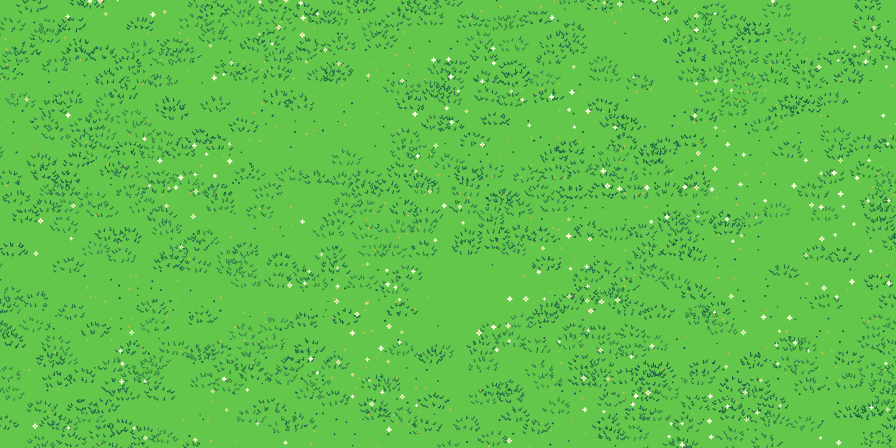
Reproduce this texture procedurally as a Shadertoy shader.

```glsl
// A bright meadow seen from above: flat green ground strewn with dome-shaped
// tufts of tiny dark blades, small cream flowers and fine specks.
// Each kind sits on its own jittered grid, thinned out by smooth noise.

const vec3 GROUND = vec3(0.39, 0.78, 0.30);
const vec3 BLADE_DARK = vec3(0.08, 0.31, 0.27);
const vec3 BLADE_LIGHT = vec3(0.20, 0.51, 0.29);
const vec3 PETAL = vec3(0.96, 0.98, 0.85);
const vec3 POLLEN = vec3(0.82, 0.74, 0.32);

const vec2 TUFT_CELL = vec2(0.066, 0.042);
const float FLOWER_CELL = 0.035;
const float SPECK_CELL = 0.023;

// Integer hash: three random values in 0..1 per cell and seed.
vec3 hash3(vec2 cell, float seed) {
    uvec3 v = uvec3(ivec3(vec3(cell, seed) + 1000.0));
    v = v * 1664525u + 1013904223u;
    v.x += v.y * v.z; v.y += v.z * v.x; v.z += v.x * v.y;
    v ^= v >> 16u;
    v.x += v.y * v.z; v.y += v.z * v.x; v.z += v.x * v.y;
    return vec3(v >> 8u) / 16777216.0;
}

float valueNoise(vec2 p, float seed) {
    vec2 i = floor(p), f = fract(p);
    f = f * f * (3.0 - 2.0 * f);
    float low = mix(hash3(i, seed).x, hash3(i + vec2(1, 0), seed).x, f.x);
    float high = mix(hash3(i + vec2(0, 1), seed).x, hash3(i + vec2(1, 1), seed).x, f.x);
    return mix(low, high, f.y);
}

float segment(vec2 p, vec2 a, vec2 b) {
    vec2 ab = b - a;
    return length(p - a - ab * clamp(dot(p - a, ab) / dot(ab, ab), 0.0, 1.0));
}

// Antialiased coverage of a signed distance.
float cover(float d, float pixel) {
    return clamp(0.5 - d / pixel, 0.0, 1.0);
}

// A short blade with a side leaf of varying length from the same root.
float bladeDistance(vec2 p, float lean, float size, float leafSize) {
    vec2 tip = normalize(vec2(lean, 1.0)) * size;
    vec2 leaf = vec2(-sign(lean) * 0.8, 0.6) * leafSize;
    return min(segment(p, vec2(0), tip), segment(p, vec2(0), leaf)) - 0.0011;
}

// Blades fanned out in an upper arch and a lower row.
float tuftDistance(vec2 p, vec2 cell) {
    float d = 1.0;
    for (int i = 0; i < 12; i++) {
        vec3 r = hash3(cell, 20.0 + float(i));
        bool arch = i < 7;
        float t = arch ? float(i) / 3.0 - 1.0 : (float(i - 7) / 2.0 - 1.0) * 0.9;
        float rise = arch ? 0.013 * (1.0 - t * t) - 0.002 : -0.011;
        vec2 root = vec2(t * 0.027, rise) + (r.xy - 0.5) * vec2(0.010, 0.008);
        float lean = t * 0.9 + (r.z - 0.5) * 0.8;
        float leafSize = mix(0.0008, 0.0045, r.y);
        d = min(d, bladeDistance(p - root, lean, mix(0.0045, 0.008, r.x), leafSize));
    }
    return d;
}

vec3 paintTufts(vec3 color, vec2 p, float pixel) {
    vec2 home = floor(p / TUFT_CELL);
    for (int y = -1; y <= 1; y++)
    for (int x = -1; x <= 1; x++) {
        vec2 cell = home + vec2(x, y);
        vec3 place = hash3(cell, 1.0), look = hash3(cell, 2.0);
        vec2 center = (cell + 0.5 + (place.xy - 0.5) * 0.85) * TUFT_CELL;
        float patches = valueNoise(center * vec2(6.0, 10.0), 3.0);
        float density = mix(0.35, 1.0, smoothstep(0.2, 0.7, patches));
        if (place.z > density) continue;
        vec3 ink = mix(BLADE_DARK, BLADE_LIGHT, look.x);
        color = mix(color, ink, cover(tuftDistance(p - center, cell), pixel));
    }
    return color;
}

// Four-petalled flowers, some with a yellow heart.
vec3 paintFlowers(vec3 color, vec2 p, float pixel) {
    vec2 cell = floor(p / FLOWER_CELL);
    vec3 place = hash3(cell, 5.0), look = hash3(cell, 6.0);
    vec2 center = (cell + 0.5 + (place.xy - 0.5) * 0.65) * FLOWER_CELL;
    float density = 0.42 * smoothstep(0.3, 0.8, valueNoise(center * 8.0, 7.0));
    if (place.z > density) return color;
    vec2 q = p - center;
    float radius = mix(0.0036, 0.0064, look.x);
    float petals = 0.78 + 0.22 * cos(4.0 * atan(q.y, q.x + 1e-6));
    color = mix(color, PETAL, cover(length(q) - radius * petals, pixel));
    float heart = cover(length(q) - 0.0017, pixel) * step(0.6, look.y);
    return mix(color, POLLEN, heart);
}

// Lone dots of dark grass or pollen.
vec3 paintSpecks(vec3 color, vec2 p, float pixel) {
    vec2 cell = floor(p / SPECK_CELL);
    vec3 place = hash3(cell, 9.0), look = hash3(cell, 10.0);
    vec2 center = (cell + 0.5 + (place.xy - 0.5) * 0.7) * SPECK_CELL;
    float density = 0.45 * smoothstep(0.2, 0.7, valueNoise(center * 8.0, 11.0));
    vec3 tint = look.x < 0.6 ? BLADE_DARK : POLLEN;
    float speck = cover(length(p - center) - mix(0.0013, 0.0023, look.y), pixel);
    return mix(color, tint, speck * step(place.z, density));
}

void mainImage(out vec4 fragColor, in vec2 fragCoord) {
    float pixel = 1.0 / iResolution.y;
    vec2 p = fragCoord * pixel;
    vec3 color = paintTufts(GROUND, p, pixel);
    color = paintSpecks(color, p, pixel);
    color = paintFlowers(color, p, pixel);
    fragColor = vec4(color, 1.0);
}
```
